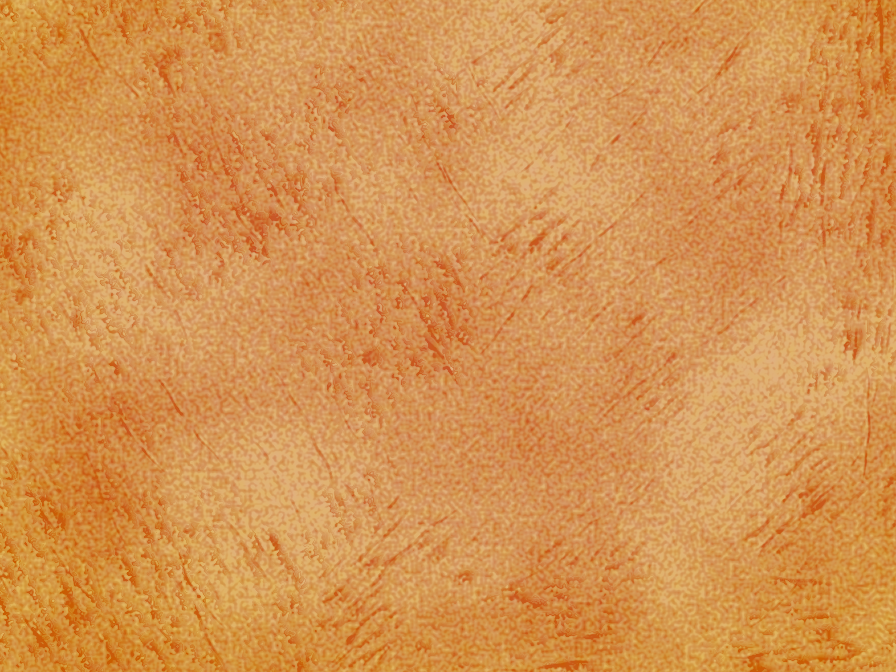
A Shadertoy shader for this texture:

```glsl
// Orange trowelled plaster: pale ground with cloudy pigment, fine grain and
// flecks combed along the trowel strokes, crossed by thin tapered scratches.
// Built from gradient noise, soft stroke regions and looped scratch cells.

const vec3 PALE   = vec3(0.88, 0.70, 0.43);
const vec3 OCHRE  = vec3(0.83, 0.585, 0.315);
const vec3 ORANGE = vec3(0.81, 0.48, 0.20);
const vec3 RUST   = vec3(0.79, 0.35, 0.09);

const float BASE_PIGMENT = 0.34;
const float CLOUD_AMOUNT = 0.34;
const float GRAIN_AMOUNT = 0.42;
const float FLECK_AMOUNT = 0.42;
const float GRAIN_SCALE  = 165.0;
const float LINE_WIDTH   = 0.0028;
const float LINE_SOFT    = 0.0020;
const vec4  STROKE_ANGLE = vec4(-1.09, 0.76, 0.02, 1.42); // left, fan, foot, edge

vec2 hash2(vec2 cell) {
    uvec2 u = uvec2(ivec2(floor(cell)) + 4096);
    uint n = u.x * 1597334677u ^ u.y * 3812015801u;
    n = (n ^ (n >> 15)) * 2246822519u;
    n ^= n >> 13;
    uint m = n * 3266489917u;
    m ^= m >> 16;
    return vec2(float(n & 65535u), float(m & 65535u)) / 65535.0;
}

float corner(vec2 cell, vec2 offset) {
    float a = 6.2832 * hash2(cell).x;
    return dot(vec2(cos(a), sin(a)), offset);
}

float gradientNoise(vec2 p) {
    vec2 i = floor(p), f = p - i;
    vec2 u = f * f * f * (f * (f * 6.0 - 15.0) + 10.0);
    vec2 e = vec2(1.0, 0.0);
    return 1.4 * mix(mix(corner(i, f), corner(i + e, f - e), u.x),
                     mix(corner(i + e.yx, f - e.yx), corner(i + 1.0, f - 1.0), u.x), u.y);
}

float clouds(vec2 p) {
    return gradientNoise(p) + 0.5 * gradientNoise(p * 2.1 + 17.0)
         + 0.3 * gradientNoise(p * 4.7 + 41.0);
}

// Coordinates along (x) and across (y) a direction
vec2 alongStroke(vec2 p, float angle) {
    float c = cos(angle), s = sin(angle);
    return vec2(c * p.x + s * p.y, c * p.y - s * p.x);
}

// Share of each trowel direction at a point
vec4 strokeRegions(vec2 p) {
    float right = smoothstep(-0.05, 0.05, p.x - 0.48 - 0.24 * smoothstep(0.1, 0.45, p.y));
    float foot = right * (1.0 - smoothstep(0.12, 0.19, p.y)) * smoothstep(0.58, 0.70, p.x);
    float edge = smoothstep(1.08, 1.20, p.x) * smoothstep(0.30, 0.45, p.y);
    return vec4(1.0 - right, right * (1.0 - foot) * (1.0 - edge), foot, edge);
}

float strokeAngle(vec2 p) {
    vec4 w = strokeRegions(p);
    if (w.z > 0.5) return STROKE_ANGLE.z;
    if (w.w > 0.5) return STROKE_ANGLE.w;
    return w.x > 0.5 ? STROKE_ANGLE.x : STROKE_ANGLE.y;
}

float combedNoise(vec2 p, vec2 scale) {
    vec4 w = strokeRegions(p);
    float sum = 0.0;
    for (int i = 0; i < 4; i++) {
        sum += w[i] * gradientNoise(alongStroke(p, STROKE_ANGLE[i]) * scale + float(i) * 31.0);
    }
    return sum;
}

// One scratch per cell; x is the dark groove, y its lit rim
vec2 scratches(vec2 p, float cell, float share, float seed) {
    vec2 marks = vec2(0.0);
    float soft = max(LINE_SOFT, 1.0 / iResolution.y);
    for (int k = 0; k < 9; k++) {
        vec2 id = floor(p / cell) + vec2(k % 3 - 1, k / 3 - 1);
        vec2 place = hash2(id + seed), form = hash2(id + seed + 571.0);
        if (fract(place.x * 7.3 + form.y * 3.1) > share) continue;
        vec2 centre = (id + 0.2 + 0.6 * place) * cell;
        vec2 q = alongStroke(p - centre, strokeAngle(centre) + 0.30 * (form.x - 0.5));
        float reach = cell * mix(0.35, 0.95, form.y);
        float taper = 1.0 - q.x * q.x / (reach * reach);
        if (taper <= 0.0 || abs(q.y) > 0.08) continue;
        q.y += 0.25 * (place.y - 0.5) * q.x * q.x / reach
             + 0.006 * gradientNoise(vec2(q.x * 18.0, place.x * 90.0));
        float broken = smoothstep(-0.30, 0.25, gradientNoise(vec2(q.x * 32.0, form.x * 83.0)));
        float width = LINE_WIDTH * mix(0.35, 1.0, place.y) * taper;
        float force = mix(0.35, 1.0, form.x) * sqrt(taper) * (0.2 + 0.8 * broken);
        float groove = 1.0 - smoothstep(width * 0.3, width + soft, abs(q.y));
        float rim = 1.0 - smoothstep(0.0, width + soft, abs(q.y - width - 1.5 * soft));
        float stain = 0.22 * exp(-abs(q.y) / 0.009) * taper;
        marks = max(marks, force * vec2(max(groove, stain), rim));
    }
    return marks;
}

vec3 pigmentColour(float t) {
    vec3 c = mix(PALE, OCHRE, smoothstep(0.0, 0.45, t));
    c = mix(c, ORANGE, smoothstep(0.40, 0.78, t));
    return mix(c, RUST, smoothstep(0.72, 1.10, t));
}

void mainImage(out vec4 fragColor, in vec2 fragCoord) {
    vec2 p = fragCoord / iResolution.y;
    vec2 fromCentre = (fragCoord / iResolution.xy - vec2(0.55, 0.58)) * 2.0;
    float border = smoothstep(0.3, 1.9, dot(fromCentre, fromCentre));

    // Cloudy ground and fine grain
    float cloud = clouds(p * 3.2 + 5.0);
    float patches = smoothstep(-0.35, 0.45, clouds(p * 4.5 + 63.0) + 0.25 * border);
    float grain = gradientNoise(p * GRAIN_SCALE) + 0.45 * combedNoise(p, vec2(55.0, 130.0));
    float pigment = BASE_PIGMENT + CLOUD_AMOUNT * cloud + 0.16 * border + GRAIN_AMOUNT * grain;

    // Flecks and bolder smears dragged by the trowel
    float fleck = smoothstep(0.08, 0.55, combedNoise(p + 3.0 * LINE_WIDTH * grain, vec2(28.0, 95.0)));
    float smear = smoothstep(0.36, 0.70, combedNoise(p + 2.0 * LINE_WIDTH * grain, vec2(11.0, 52.0)));
    pigment += patches * (FLECK_AMOUNT * fleck + 0.45 * smear);

    // Scratches, long to short
    vec2 marks = scratches(p, 0.21, 0.75, 11.0);
    marks = max(marks, scratches(p + 0.05, 0.13, 0.50, 137.0));
    marks = max(marks, scratches(p, 0.07, 0.40, 293.0) * (0.3 + 0.6 * patches));
    pigment += 0.65 * marks.x - 0.25 * marks.y * (1.0 - marks.x);

    // Yellower border, pinker middle
    vec3 colour = pigmentColour(pigment);
    float warmth = 0.03 - 0.09 * border + 0.05 * gradientNoise(p * 70.0 + 9.0);
    colour += vec3(0.0, -0.15, 1.0) * warmth;
    fragColor = vec4(clamp(colour, 0.0, 1.0), 1.0);
}
```
